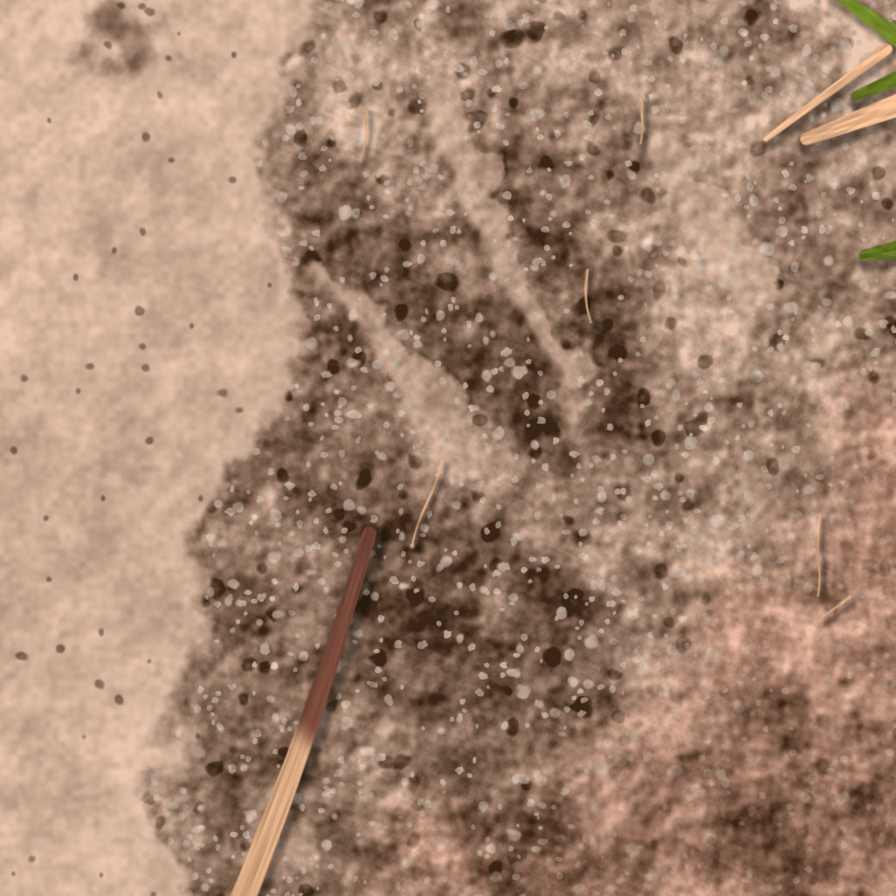
Reproduce this texture procedurally as a WebGL 1 fragment shader.

```glsl
precision highp float;
// Weathered stone: a smooth pale slab on the left breaks into dark, crusty rock
// with pale ridges, chips and pits. Layered noise sets one tone value that is
// mapped to a brown ramp; a stick, dry straws and grass blades lie on top.
uniform vec2 u_resolution;

const vec3 DARK_ROCK = vec3(0.41, 0.31, 0.24);
const vec3 PALE_ROCK = vec3(0.89, 0.75, 0.66);
const vec3 GREY_CHIP = vec3(0.77, 0.69, 0.63);
const vec3 RUST_TINT = vec3(1.03, 0.96, 0.95);
const vec3 STICK_BARK = vec3(0.46, 0.28, 0.22);
const vec3 STRAW = vec3(0.90, 0.70, 0.54);
const vec3 GRASS = vec3(0.38, 0.45, 0.13);
const float SLAB_TONE = 0.88;
const float CRUST_TONE = 0.57;
const float BAND_DEPTH = 0.38;
const float RELIEF = 1.1;
const float SOFT = 0.0016;

float hash(vec2 p) {
  return fract(sin(dot(p, vec2(127.1, 311.7))) * 43758.5453);
}

float noise(vec2 p) {
  vec2 i = floor(p), f = fract(p);
  f = f * f * (3.0 - 2.0 * f);
  return mix(mix(hash(i), hash(i + vec2(1, 0)), f.x),
             mix(hash(i + vec2(0, 1)), hash(i + vec2(1, 1)), f.x), f.y);
}

float fbm(vec2 p) {
  float sum = 0.0, amp = 0.52;
  for (int i = 0; i < 4; i++) {
    sum += amp * noise(p);
    p = mat2(1.6, 1.2, -1.2, 1.6) * p + 7.3;
    amp *= 0.5;
  }
  return sum;
}

// Ragged grains scattered one per cell; density is the share of filled cells.
float grains(vec2 p, float scale, float density, float size) {
  float mask = 0.0;
  vec2 q = p * scale;
  float ragged = (noise(q * 3.1) - 0.5) * 0.35;
  for (int y = -1; y <= 1; y++) {
    for (int x = -1; x <= 1; x++) {
      vec2 cell = floor(q) + vec2(x, y);
      vec2 center = cell + vec2(hash(cell + 3.7), hash(cell + 9.1));
      float radius = size * (0.45 + 0.55 * hash(cell + 5.3));
      vec2 d = q - center;
      d.x *= 0.75 + 0.6 * hash(cell + 1.9);
      float hit = 1.0 - smoothstep(-0.09, 0.09, length(d) + ragged * radius * 2.0 - radius);
      mask = max(mask, hit * step(hash(cell + 21.3), density));
    }
  }
  return mask;
}

// Distance to a tapered stroke (x) and position along it (y).
vec2 stroke(vec2 p, vec2 a, vec2 b, float ra, float rb) {
  vec2 ab = b - a;
  float h = clamp(dot(p - a, ab) / dot(ab, ab), 0.0, 1.0);
  return vec2(length(p - a - ab * h) - mix(ra, rb, h), h);
}

float cover(float d) {
  float edge = max(SOFT, 0.7 / u_resolution.y);
  return 1.0 - smoothstep(-edge, edge, d);
}

void blade(inout vec3 col, vec2 p, vec2 a, vec2 b, float width, vec3 tint) {
  float shadow = stroke(p + vec2(-0.005, 0.006), a, b, width, width).x;
  col *= 1.0 - 0.35 * (1.0 - smoothstep(-0.004, 0.006, shadow));
  vec2 s = stroke(p, a, b, width * 0.5, width);
  float fibre = 0.85 + 0.3 * noise(vec2(dot(p, normalize(vec2(a.y - b.y, b.x - a.x))) * 350.0, s.y * 7.0));
  col = mix(col, tint * fibre, cover(s.x));
}

void main() {
  vec2 p = gl_FragCoord.xy / u_resolution;
  vec2 streak = vec2(dot(p, vec2(0.86, 0.5)), 0.6 * dot(p, vec2(-0.5, 0.86)));
  float broad = fbm(streak * 9.0 + 2.0) - 0.5;
  float clump = fbm(p * 27.0 + 11.0) - 0.5;
  float fine = noise(p * 130.0) - 0.5;
  float relief = fbm(p * 48.0) - fbm(p * 48.0 + vec2(-0.28, 0.3));

  // Regions: slab edge, dark band beside it, rusty lower right corner.
  float edge = 0.21 + 0.11 * smoothstep(0.38, 0.62, p.y) + 0.05 * smoothstep(0.87, 1.0, p.y);
  float crust = smoothstep(-0.018, 0.022, p.x - edge + 0.16 * broad + 0.1 * clump);
  float reach = 0.62 - 0.17 * p.y;
  float band = 1.0 - smoothstep(-0.06, 0.13, p.x - reach + 0.5 * broad);
  float rust = smoothstep(0.05, 0.35, p.x - p.y - 0.28 + 0.4 * broad);

  // Tone of both surfaces.
  float slab = SLAB_TONE + 0.35 * broad + 0.4 * clump + 0.16 * fine + 0.3 * relief;
  slab -= 0.6 * grains(p, 42.0, 0.07, 0.2);
  slab -= 0.7 * smoothstep(0.075, 0.02, length(p - vec2(0.11, 0.98)) + 0.2 * broad + 0.1 * clump);
  float rough = CRUST_TONE - BAND_DEPTH * band - 0.1 * rust;
  rough += 0.9 * broad + 1.1 * clump + 0.28 * fine + RELIEF * relief;

  // Pale ridges running down to the right.
  vec2 w = p + 0.05 * vec2(clump, broad);
  float ridge = stroke(w, vec2(0.35, 0.70), vec2(0.43, 0.62), 0.004, 0.012).x;
  ridge = min(ridge, stroke(w, vec2(0.43, 0.62), vec2(0.51, 0.50), 0.014, 0.022).x);
  ridge = min(ridge, stroke(w, vec2(0.49, 0.90), vec2(0.56, 0.70), 0.022, 0.012).x);
  ridge = min(ridge, stroke(w, vec2(0.56, 0.70), vec2(0.64, 0.57), 0.012, 0.012).x);
  ridge = min(ridge, stroke(w, vec2(0.74, 0.83), vec2(0.84, 0.68), 0.02, 0.025).x);
  float ridgeMask = 1.0 - smoothstep(-0.006, 0.008, ridge + 0.03 * clump);
  rough = mix(rough, 0.8 + 0.5 * clump + 0.6 * relief + 0.2 * fine, 0.85 * ridgeMask);
  rough -= 0.5 * grains(p + 0.01 * clump, 34.0, 0.2, 0.36) * (1.0 - ridgeMask) * (1.0 - 0.6 * rust);

  float tone = clamp(mix(slab, rough, crust), -0.38, 1.08);
  vec3 col = mix(DARK_ROCK, PALE_ROCK, tone);
  col *= mix(vec3(1.0), RUST_TINT, rust);
  float chips = max(grains(p + 4.0, 46.0, 0.2, 0.33), grains(p + 8.0, 85.0, 0.17, 0.36));
  col = mix(col, GREY_CHIP * (1.0 + 0.5 * relief + 0.25 * fine), 0.75 * chips * crust * (1.0 - 0.55 * rust));

  // Thin dry straws, scattered.
  for (int i = 0; i < 6; i++) {
    float n = float(i);
    vec2 a = vec2(0.3 + 0.65 * hash(vec2(n, 2.0)), 0.3 + 0.6 * hash(vec2(n, 5.0)));
    float turn = 0.5 + 1.5 * hash(vec2(n, 8.0));
    vec2 b = a + vec2(cos(turn), sin(turn)) * (0.03 + 0.08 * hash(vec2(n, 4.0)));
    blade(col, p + 0.004 * sin(p.y * 50.0), a, b, 0.0016, STRAW * 0.95);
  }

  // Straw and grass at the right rim, then the half stripped stick.
  blade(col, p, vec2(0.955, 0.893), vec2(1.02, 0.92), 0.010, GRASS);
  blade(col, p, vec2(0.93, 1.01), vec2(1.02, 0.945), 0.011, GRASS * 1.2);
  blade(col, p, vec2(0.965, 0.715), vec2(1.02, 0.725), 0.012, GRASS);
  blade(col, p, vec2(0.855, 0.845), vec2(0.99, 0.945), 0.006, STRAW);
  blade(col, p, vec2(0.90, 0.845), vec2(1.03, 0.893), 0.014, STRAW);
  float bare = smoothstep(0.21, 0.15, p.y + 2.0 * (p.x - 0.34) * 0.5 + 0.08 * broad);
  vec2 bent = p - vec2(0.006 * sin(p.y * 7.5), 0.0);
  blade(col, bent, vec2(0.412, 0.405), vec2(0.262, -0.03), 0.015, mix(STICK_BARK, STRAW * 0.93, bare));

  gl_FragColor = vec4(clamp(col, 0.0, 1.0), 1.0);
}
```
